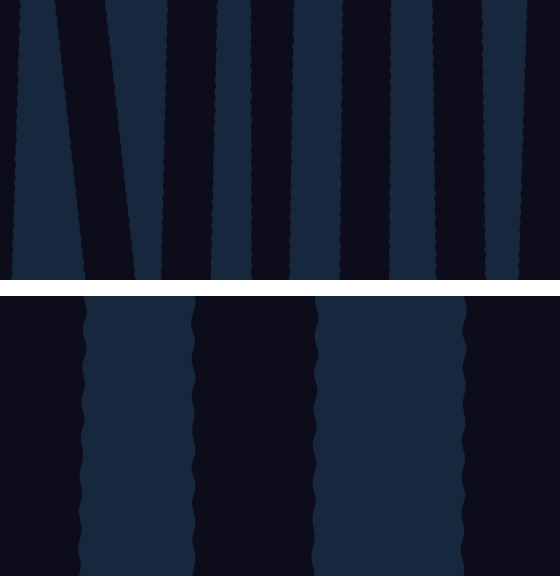
Top, the full canvas; bottom, a detail of the centre.
Write a Shadertoy shader that draws this pattern.

```glsl
// Seven dark upright bands on deep blue, each leaning a little and cut with a
// finely rippled edge. A loop sets the bands at an even pitch, adds a small
// per-band variation, and merges them as signed distances.

const vec3 DARK = vec3(0.050, 0.048, 0.100);
const vec3 BLUE = vec3(0.090, 0.153, 0.240);

// Lengths are in canvas heights
const int   BANDS       = 7;
const float FIRST       = -0.0156;  // centre of the leftmost band
const float PITCH       = 0.3294;   // spacing between band centres
const float RIPPLE_SIZE = 0.0020;
const float RIPPLE_FREQ = 23.0;     // ripples per canvas height
const float ROUGH_SIZE  = 0.0026;
const float ROUGH_FREQ  = 31.0;
const float TAU         = 6.2831853;

// Per band: centre offset, lean, width, taper (the last three over full height)
const vec4 VARIATION[BANDS] = vec4[BANDS](
    vec4(-0.0156,  0.0310, 0.1770,  0.0000),
    vec4( 0.0260, -0.1094, 0.1790,  0.0000),
    vec4( 0.0326,  0.0234, 0.1775,  0.0000),
    vec4(-0.0033,  0.0065, 0.1445,  0.0180),
    vec4( 0.0039,  0.0078, 0.1745, -0.0050),
    vec4( 0.0078, -0.0130, 0.1770,  0.0000),
    vec4(-0.0052,  0.0310, 0.1770,  0.0000));

float hash(vec2 p) {
    return fract(sin(dot(p, vec2(127.1, 311.7))) * 43758.55);
}

// One-dimensional gradient noise, with a separate sequence for each seed
float gradientNoise(float x, float seed) {
    float cell = floor(x);
    float f = x - cell;
    float g0 = hash(vec2(cell, seed)) * 2.0 - 1.0;
    float g1 = hash(vec2(cell + 1.0, seed)) * 2.0 - 1.0;
    float u = f * f * f * (f * (f * 6.0 - 15.0) + 10.0);
    return mix(g0 * f, g1 * (f - 1.0), u);
}

// Sideways displacement of one cut edge
float edgeRipple(float y, float seed) {
    float phase = hash(vec2(seed, 4.0));
    return RIPPLE_SIZE * sin(TAU * (RIPPLE_FREQ * y + phase))
         + ROUGH_SIZE * gradientNoise(ROUGH_FREQ * y, seed);
}

// Signed distance to a band, negative inside
float bandDistance(vec2 p, int index) {
    vec4 v = VARIATION[index];
    float id = float(index);
    float h = p.y - 0.5;
    float centre = FIRST + PITCH * id + v.x + v.y * h;
    float halfWidth = 0.5 * (v.z + v.w * h);
    float left  = centre - halfWidth + edgeRipple(p.y, 2.0 * id);
    float right = centre + halfWidth + edgeRipple(p.y, 2.0 * id + 1.0);
    return max(left - p.x, p.x - right) * inversesqrt(1.0 + v.y * v.y);
}

void mainImage(out vec4 fragColor, in vec2 fragCoord) {
    vec2 p = fragCoord / iResolution.y;
    float pixel = 1.0 / iResolution.y;

    float d = 1.0;
    for (int i = 0; i < BANDS; i++) {
        d = min(d, bandDistance(p, i));
    }

    // Blend across about one pixel at each edge
    float blue = smoothstep(-0.75 * pixel, 0.75 * pixel, d);
    fragColor = vec4(mix(DARK, BLUE, blue), 1.0);
}
```
